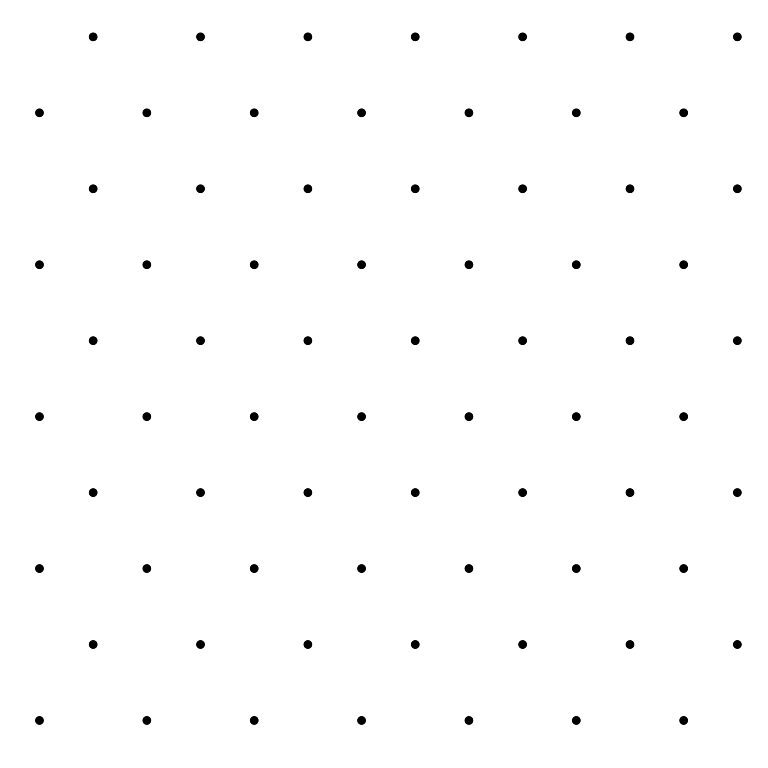
A Shadertoy shader for this pattern:

```glsl
// Small black dots in staggered rows on a plain white ground.

const vec3 PAPER = vec3(1.0);
const vec3 INK = vec3(0.0);
const vec2 PITCH = vec2(0.1398, 0.0989);       // spacing along a row, and between rows
const vec2 FIRST_DOT = vec2(0.0514, 0.0619);   // centre of the lowest left dot
const float DOT_RADIUS = 0.0057;

// Offset from p to the nearest dot centre; every other row shifts by half a pitch.
vec2 staggeredCell(vec2 p, vec2 pitch) {
    float row = round(p.y / pitch.y);
    p.x -= 0.5 * pitch.x * mod(row, 2.0);
    return p - pitch * vec2(round(p.x / pitch.x), row);
}

float circleDistance(vec2 p, float radius) {
    return length(p) - radius;
}

// Coverage of a shape, with an edge one pixel wide.
float coverage(float dist, float pixel) {
    return 1.0 - smoothstep(-0.5 * pixel, 0.5 * pixel, dist);
}

void mainImage(out vec4 fragColor, in vec2 fragCoord) {
    float pixel = 1.0 / iResolution.y;
    vec2 uv = fragCoord * pixel;

    vec2 cell = staggeredCell(uv - FIRST_DOT, PITCH);
    float dotMask = coverage(circleDistance(cell, DOT_RADIUS), pixel);

    fragColor = vec4(mix(PAPER, INK, dotMask), 1.0);
}
```
